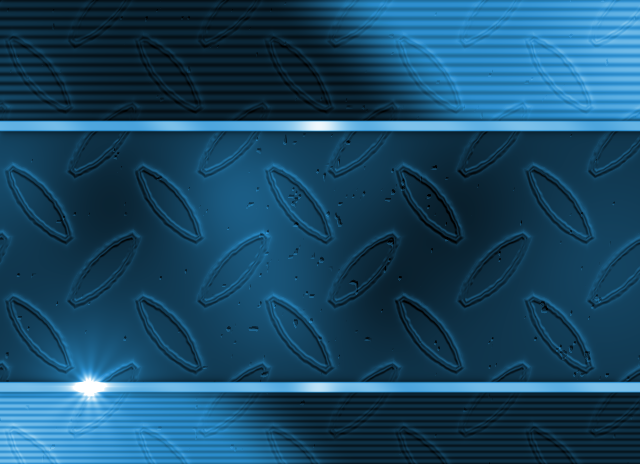
Write a Shadertoy shader that draws this background.

```glsl
const float TREAD_PERIOD = 0.2804;
const float UPPER_RAIL = 0.7285;
const float LOWER_RAIL = 0.1655;
const float RAIL_HALF = 0.0112;

float hash(vec2 p) {
    return fract(sin(dot(p, vec2(127.1, 311.7))) * 43758.5453);
}

float noise(vec2 p) {
    vec2 cell = floor(p), f = fract(p);
    f = f * f * (3.0 - 2.0 * f);
    float low = mix(hash(cell), hash(cell + vec2(1, 0)), f.x);
    float high = mix(hash(cell + vec2(0, 1)), hash(cell + vec2(1, 1)), f.x);
    return mix(low, high, f.y);
}

// Soft round spot, 1 at its centre
float glow(vec2 p, vec2 centre, float radius) {
    vec2 q = (p - centre) / radius;
    return exp(-dot(q, q));
}

// Tone to steel blue, bleaching to white at the top
vec3 steelBlue(float tone) {
    tone = clamp(tone, 0.0, 1.0);
    vec3 base = min(tone, 0.52) * vec3(0.29, 1.0, 1.43);
    float bleach = max(tone - 0.52, 0.0) / 0.48;
    return mix(base, vec3(1), pow(vec3(bleach), vec3(1.3, 1.0, 0.55)));
}

// Repeated blunt lens along a unit axis
float lozenge(vec2 p, vec2 centre, vec2 axis) {
    vec2 q = mod(p - centre + 0.5 * TREAD_PERIOD, TREAD_PERIOD) - 0.5 * TREAD_PERIOD;
    q = abs(vec2(dot(q, vec2(-axis.y, axis.x)), dot(q, axis)));
    return max(length(vec2(q.x + 0.183, q.y)) - 0.220, q.y - 0.104);
}

float treadDistance(vec2 p) {
    float falling = lozenge(p, vec2(0.085, 0.561), normalize(vec2(0.64, -0.77)));
    float rising = lozenge(p, vec2(0.224, 0.420), normalize(vec2(0.68, 0.73)));
    return min(falling, rising) + (noise(p * 110.0) - 0.5) * 0.003;
}

// Flakes gathered around the middle and the lower right
float chips(vec2 p) {
    float density = 0.32 + 0.55 * glow(p, vec2(0.73, 0.49), 0.22)
        + 0.5 * glow(p, vec2(1.24, 0.25), 0.12)
        + 0.4 * glow(p, vec2(0.54, 0.26), 0.09);
    float grain = 0.5 * noise(p * 130.0) + 0.5 * noise(p * 52.0 + 7.0);
    float threshold = mix(0.95, 0.71, min(density, 1.0));
    return smoothstep(threshold, threshold + 0.05, grain);
}

float surfaceHeight(vec2 p) {
    float d = treadDistance(p);
    float rim = smoothstep(0.001, -0.006, d) - smoothstep(-0.011, -0.017, d);
    float groove = smoothstep(0.003, 0.0, abs(d + 0.009));
    return rim - 0.35 * groove - 0.7 * chips(p);
}

// Slope facing a light from above
float emboss(vec2 p) {
    vec2 offset = vec2(0.0008, 0.0024);
    return surfaceHeight(p - offset) - surfaceHeight(p + offset);
}

float panelTone(vec2 p) {
    float tone = 0.205 + 0.15 * glow(p, vec2(0.52, 0.58), 0.14)
        + 0.11 * glow(p, vec2(0.59, 0.36), 0.15)
        + 0.08 * glow(p, vec2(0.0, 0.62), 0.13)
        + 0.06 * glow(p, vec2(1.30, 0.42), 0.20)
        + 0.05 * glow(p, vec2(0.80, 0.64), 0.12)
        + 0.16 * glow(p, vec2(0.20, 0.17), 0.15);
    tone -= 0.07 * glow(p, vec2(0.24, 0.56), 0.13)
        + 0.09 * glow(p, vec2(0.98, 0.54), 0.17)
        + 0.07 * glow(p, vec2(0.82, 0.36), 0.12);
    return tone;
}

// Dark to bright across a slanted front, ruled with dark lines
float stripTone(float side, float dark, float bright, float rows) {
    float lit = smoothstep(-0.16, 0.11, side);
    float rule = pow(0.5 + 0.5 * cos(6.2832 * rows), 1.5);
    return mix(dark, bright, lit) * (1.0 - rule * mix(0.58, 0.24, lit));
}

float flare(vec2 p, vec2 centre) {
    vec2 q = p - centre;
    float r = length(q), angle = atan(q.y, q.x);
    float rays = 0.6 + 0.4 * sin(angle * 9.0) * sin(angle * 5.0 + 1.0);
    return 0.8 * exp(-r * r / 0.0005) + 0.38 * rays * exp(-r / 0.045)
        + 0.3 * exp(-abs(q.x) / 0.05 - abs(q.y) / 0.006);
}

void mainImage(out vec4 fragColor, in vec2 fragCoord) {
    vec2 p = fragCoord / iResolution.y;
    float pixel = 1.0 / iResolution.y;

    // Ruled strips above and below the panel
    float topBright = 0.56 + 0.17 * glow(p, vec2(1.38, 0.89), 0.20);
    float topDark = 0.15 + 0.12 * glow(p, vec2(0.0, 0.79), 0.16);
    float top = stripTone(p.x - 0.72 - (1.0 - p.y) * 0.95, topDark, topBright, p.y * 50.0);
    float lowBright = 0.54 + 0.20 * glow(p, vec2(0.0, 0.04), 0.25);
    float low = stripTone(0.47 + (0.154 - p.y) * 1.0 - p.x, 0.19, lowBright, p.y * 76.0);
    float strip = p.y > 0.45 ? top : low;

    // Embossed plate seen through everything
    float inside = step(LOWER_RAIL, p.y) * step(p.y, UPPER_RAIL);
    float d = treadDistance(p);
    float halo = exp(-abs(d - 0.002) / 0.004);
    float relief = 0.17 * emboss(p) + 0.07 * halo - 0.05 * chips(p);
    float tone = mix(strip, panelTone(p), inside) + relief * mix(0.45, 1.0, inside);

    // Rails with shadow, sheen and a central highlight
    float railDistance = min(abs(p.y - UPPER_RAIL), abs(p.y - LOWER_RAIL)) - RAIL_HALF;
    tone *= 1.0 - 0.5 * exp(-max(railDistance, 0.0) / 0.006);
    float sheen = noise(vec2(p.x * 12.0 + p.y * 9.0, 3.0));
    float rail = 0.64 + 0.13 * sheen + 0.24 * exp(-pow((p.x - 0.6875) / 0.05, 2.0));
    rail -= 0.12 * smoothstep(-0.004, 0.0, railDistance);
    tone = mix(tone, rail, smoothstep(pixel, -pixel, railDistance));

    tone += flare(p, vec2(0.193, 0.167));
    fragColor = vec4(steelBlue(tone), 1.0);
}
```
